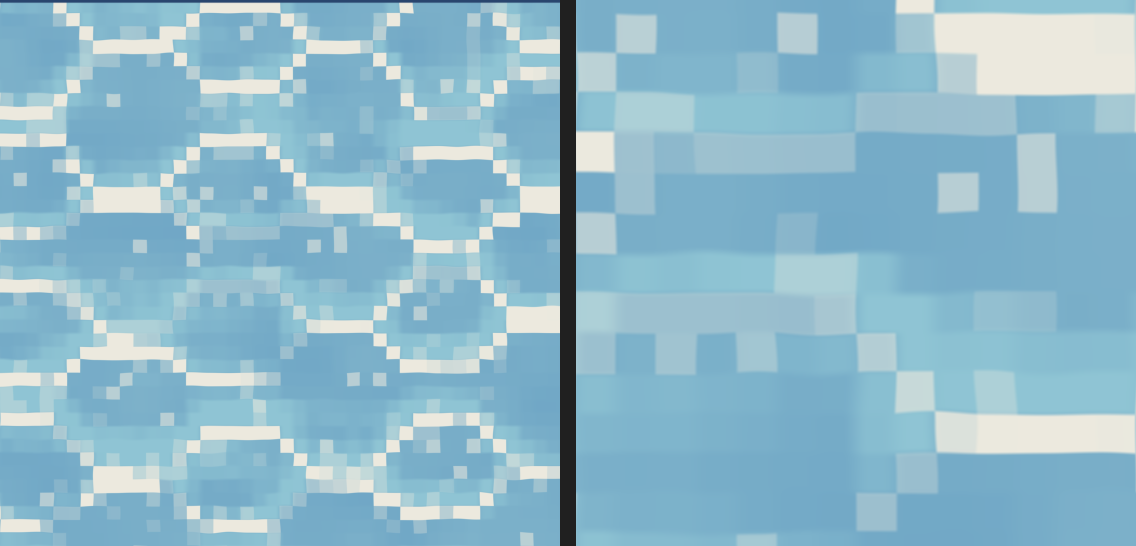
Left, the full canvas; right, a detail of the centre.
Give the GLSL for this pattern, as a Shadertoy shader.

```glsl
float hash(vec2 p) {
    vec3 q = fract(p.xyx * 0.1031);
    q += dot(q, q.yzx + 33.33);
    return fract((q.x + q.y) * q.z);
}

float noise(vec2 p) {
    vec2 i = floor(p), f = fract(p);
    f = f * f * (3.0 - 2.0 * f);
    return mix(mix(hash(i), hash(i + vec2(1, 0)), f.x),
               mix(hash(i + vec2(0, 1)), hash(i + vec2(1, 1)), f.x), f.y);
}

// Row of the flat crest k on ripple line n, counted down from the top
float crestRow(float n, float k) {
    float pair = floor(n / 2.0), lower = mod(n, 2.0);
    float jitter = (hash(vec2(k + 7.0, pair + 3.0)) - 0.5) * 1.6;
    float own = hash(vec2(k + 31.0, n + 17.0));
    float row = mod(k, 2.0) > 0.5 ? 3.0 + lower * own * 1.3
                                  : mix(-0.4, 7.0, lower) + (own - 0.5) * 0.9;
    return row + 10.5 * pair + jitter * step(1.0, n);
}

// Flat crests joined by stepped diagonals
float rippleRow(float n, float x) {
    float t = (x - 1.5) / 7.85, k = floor(t);
    float slope = clamp((t - k - 0.27) / 0.46, 0.0, 1.0);
    return floor(mix(crestRow(n, k), crestRow(n, k + 1.0), slope) + 0.5);
}

// Water colour in rgb, foam cover in a, for one square block
vec4 block(vec2 c) {
    float above = 9.0, below = 9.0, foam = 0.0;
    float grain = hash(c + 51.0);
    for (float n = 0.0; n < 9.0; n++) {
        float d = rippleRow(n, c.x) - c.y;
        if (d > 0.5) below = min(below, d);
        else if (d < -0.5) above = min(above, -d);
        else {
            float wear = noise(vec2(c.x * 0.24 + 5.0, n * 7.3));
            float cover = mix(0.3, 1.0, smoothstep(0.16, 0.36, wear));
            foam = max(foam, cover * (grain > 0.91 ? 0.55 : 1.0));
        }
    }

    // Pale neighbours and scattered glints
    if (foam == 0.0) {
        float edge = min(above, below);
        if (edge < 1.5 && grain > 0.76) foam = 0.32;
        else if (grain > 0.966) foam = 0.55;
        else if (grain > 0.92) foam = 0.17;
    }

    // Shallow teal gathers over the lower edge of each pool
    float patches = noise(c * vec2(0.19, 0.43) + 12.0);
    float shallow = 0.85 * exp(-0.45 * below) + 0.3 * exp(-0.7 * above)
                  + (patches - 0.5) * 0.55 + (grain - 0.5) * 0.06;
    vec3 deep = mix(vec3(0.44, 0.655, 0.775), vec3(0.49, 0.695, 0.79), noise(c * 0.3));
    vec3 water = mix(deep, vec3(0.56, 0.77, 0.83), smoothstep(0.2, 0.55, shallow));
    return vec4(water, foam);
}

void mainImage(out vec4 fragColor, in vec2 fragCoord) {
    vec2 uv = fragCoord / iResolution.xy;
    vec2 p = vec2(uv.x, 1.0 - uv.y) * vec2(42.0, 41.0);
    p += 0.14 * (vec2(noise(p * 0.7), noise(p * 0.7 + 40.0)) - 0.5);

    // Blend four blocks: soft for water, crisp for foam
    vec2 corner = floor(p - 0.5), f = fract(p - 0.5);
    float blur = max(0.06, 30.0 / iResolution.y);
    vec2 crisp = smoothstep(0.5 - blur, 0.5 + blur, f);
    vec2 soft = smoothstep(vec2(0.15, 0.36), vec2(0.85, 0.64), f);
    vec3 color = vec3(0.0);
    float foam = 0.0;
    for (int i = 0; i < 4; i++) {
        vec2 o = vec2(i % 2, i / 2);
        vec4 b = block(corner + o);
        vec2 ws = mix(1.0 - soft, soft, o), wc = mix(1.0 - crisp, crisp, o);
        color += b.rgb * ws.x * ws.y;
        foam += b.a * wc.x * wc.y;
    }
    color = mix(color, vec3(0.925, 0.915, 0.87), foam);

    // Dark strip along the top
    float aa = 1.0 / iResolution.y;
    color = mix(color, vec3(0.16, 0.27, 0.43), smoothstep(0.995 - aa, 0.995 + aa, uv.y));
    fragColor = vec4(color, 1.0);
}
```
